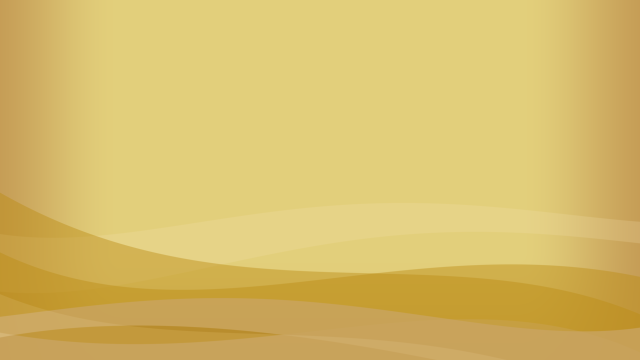
This background is drawn by a Shadertoy shader. Its source:

```glsl
// Warm golden backdrop with soft brown sides and translucent ribbons that
// sweep across the lower half. Each ribbon edge is a quartic curve through five
// evenly spaced heights; fills between the curves are blended in order.

const vec3 GLOW       = vec3(0.888, 0.812, 0.482);
const vec3 SHADE      = vec3(0.765, 0.600, 0.325);
const vec3 GOLD       = vec3(0.735, 0.550, 0.080);
const vec3 DEEP_GOLD  = vec3(0.660, 0.470, 0.080);
const vec3 TAN        = vec3(0.790, 0.645, 0.390);
const vec3 PALE       = vec3(0.950, 0.880, 0.700);
const float SIDE_FADE   = 0.19;  // width of the side shading
const float BOTTOM_FADE = 0.30;  // height of the bottom shading
const float GOLD_ALPHA  = 0.45;
const float TAN_ALPHA   = 0.76;
const float PALE_ALPHA  = 0.22;

// Height at x of the curve through a..e at x = 0, 1/4, 1/2, 3/4, 1
// (forward differences).
float wave(float x, float a, float b, float c, float d, float e) {
    float t = 4.0 * x;
    float c2 = t * (t - 1.0) / 2.0;
    float c3 = c2 * (t - 2.0) / 3.0;
    float c4 = c3 * (t - 3.0) / 4.0;
    return a + t * (b - a)
         + c2 * (c - 2.0 * b + a)
         + c3 * (d - 3.0 * c + 3.0 * b - a)
         + c4 * (e - 4.0 * d + 6.0 * c - 4.0 * b + a);
}

// Smooth coverage of the area below a curve.
float below(float y, float curve) {
    float w = 0.75 / iResolution.y;
    return 1.0 - smoothstep(-w, w, y - curve);
}

// Brown shading that gathers at the sides and along the bottom.
vec3 backdrop(vec2 uv) {
    float side = smoothstep(-0.04, SIDE_FADE, min(uv.x, 1.0 - uv.x));
    float base = smoothstep(-0.08, BOTTOM_FADE, uv.y);
    return mix(SHADE, GLOW, side * mix(0.45, 1.0, base));
}

void mainImage(out vec4 fragColor, in vec2 fragCoord) {
    vec2 uv = fragCoord / iResolution.xy;
    float x = uv.x, y = uv.y;
    vec3 color = backdrop(uv);

    // Areas below each ribbon edge
    float veilTop    = below(y, wave(x, 0.350, 0.366, 0.426, 0.428, 0.384));
    float veilBottom = below(y, wave(x, 0.190, 0.229, 0.319, 0.356, 0.324));
    float goldFall   = below(y, wave(x, 0.465, 0.295, 0.245, 0.227, 0.127));
    float goldSwell  = below(y, wave(x, 0.299, 0.196, 0.223, 0.264, 0.231));
    float tanSwell   = below(y, wave(x, 0.120, 0.167, 0.159, 0.102, 0.090));
    float paleFall   = below(y, wave(x, 0.183, 0.086, 0.066, 0.016, -0.123));
    float lowArch    = below(y, wave(x, 0.0625, 0.095, 0.056, -0.025, -0.134));
    float lowSwell   = below(y, wave(x, 0.076, 0.045, 0.082, 0.113, 0.021));

    // Pale veil behind the gold
    color = mix(color, PALE, PALE_ALPHA * veilTop * (1.0 - veilBottom));

    // Two gold sheets, deeper where they overlap
    color = mix(color, GOLD, GOLD_ALPHA * goldFall);
    color = mix(color, GOLD, GOLD_ALPHA * goldSwell);

    // Tan foreground and its lower swell
    color = mix(color, TAN, TAN_ALPHA * tanSwell);
    color = mix(color, TAN, 0.35 * lowSwell);

    // Crossing ribbons at the bottom
    color = mix(color, PALE, 0.13 * paleFall * (1.0 - lowArch));
    color = mix(color, PALE, 0.20 * lowSwell * paleFall * (1.0 - lowArch)
                             * (1.0 - smoothstep(0.05, 0.3, x)));
    color = mix(color, GOLD, 0.40 * lowArch * (1.0 - lowSwell));
    color = mix(color, DEEP_GOLD, 0.38 * lowArch * (1.0 - paleFall));

    fragColor = vec4(color, 1.0);
}
```
